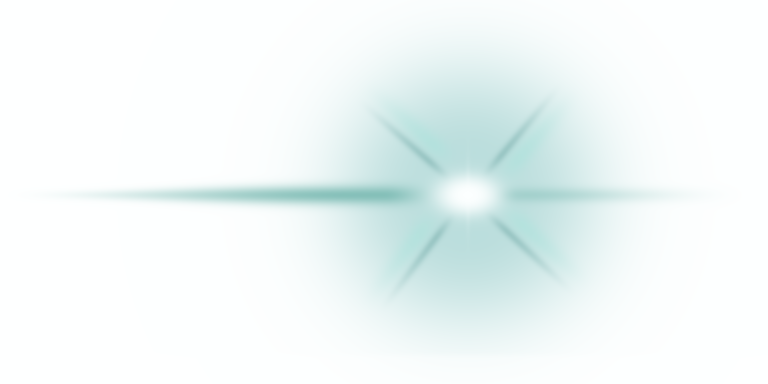
A Shadertoy shader for this background:

```glsl
// A pale teal flare: round glow, horizontal streak, four diagonal rays and a white core.

float gauss(float x, float width) {
    return exp(-x * x / (width * width));
}

// Horizontal streak, long and strong on the left, short and faint on the right.
float streak(vec2 d) {
    float left = smoothstep(-1.22, -0.3, d.x) * (1.0 - smoothstep(-0.22, -0.07, d.x));
    float right = smoothstep(0.05, 0.13, d.x) * (1.0 - smoothstep(0.08, 0.74, d.x));
    float leftWidth = mix(0.012, 0.024, smoothstep(-1.1, -0.4, d.x));
    return 0.88 * left * gauss(d.y, leftWidth) + 0.45 * right * gauss(d.y, 0.019);
}

// Soft ray leaving the core: x runs along it, y across it.
float ray(vec2 q, float width) {
    float along = smoothstep(0.05, 0.14, q.x) * (1.0 - smoothstep(0.12, 0.39, q.x));
    return along * gauss(q.y, width);
}

void mainImage(out vec4 fragColor, in vec2 fragCoord) {
    vec2 p = fragCoord / iResolution.y;
    p.x += 1.0 - 0.5 * iResolution.x / iResolution.y;
    vec2 d = p - vec2(1.219, 0.492);
    float r = length(d);

    // Round glow with a flat middle and a faint lower cut.
    float glow = 0.95 * exp(-pow(r / 0.34, 3.0)) + 0.05 * gauss(r, 0.55);
    glow *= mix(0.6, 1.0, smoothstep(0.065, 0.085, p.y));
    vec3 color = mix(vec3(0.995, 1.0, 1.0), vec3(0.715, 0.86, 0.855), glow);

    // Diagonal rays, each a dark line beside a brighter teal band.
    vec4 angles = radians(vec4(50.0, 139.0, 233.0, 317.0));
    for (int i = 0; i < 4; i++) {
        vec2 dir = vec2(cos(angles[i]), sin(angles[i]));
        vec2 q = vec2(dot(d, dir), dir.x * d.y - dir.y * d.x);
        float side = i == 3 ? 1.0 : -1.0;
        float band = ray(q - vec2(0.02, 0.04 * side), 0.025);
        color = mix(color, vec3(0.66, 0.89, 0.86), 0.5 * band);
        color = mix(color, vec3(0.48, 0.69, 0.68), 0.55 * ray(q, 0.011));
    }

    color = mix(color, vec3(0.48, 0.73, 0.70), streak(d));

    // Thin vertical glint, then the oval core and its halo.
    color = mix(color, vec3(0.88, 0.95, 0.95), 0.3 * gauss(d.x, 0.006) * gauss(d.y, 0.09));
    float oval = length(d / vec2(0.085, 0.054));
    float core = 0.85 * exp(-pow(oval, 3.0)) + 0.14 * gauss(oval, 1.7);
    color = mix(color, vec3(0.99, 1.0, 1.0), core);

    fragColor = vec4(color, 1.0);
}
```
